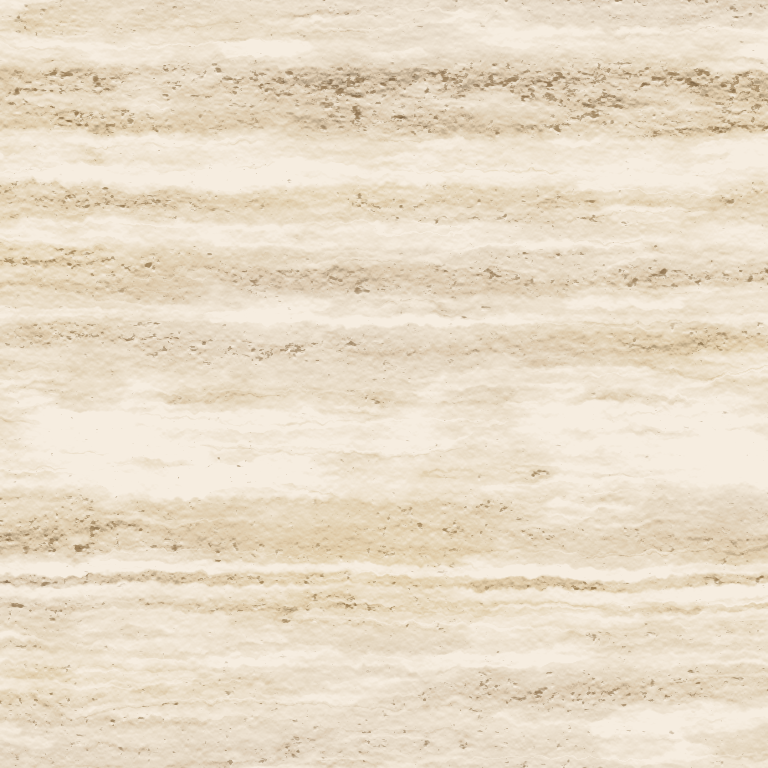
This texture is drawn by a WebGL 2 fragment shader. Its source:

```glsl
#version 300 es
precision highp float;

uniform vec2 u_resolution;
out vec4 fragColor;

float hash(vec2 p) {
    return fract(sin(dot(p, vec2(127.1, 311.7))) * 43758.5453);
}

float noise(vec2 p) {
    vec2 cell = floor(p), f = fract(p);
    f = f * f * (3.0 - 2.0 * f);
    float low = mix(hash(cell), hash(cell + vec2(1, 0)), f.x);
    float high = mix(hash(cell + vec2(0, 1)), hash(cell + vec2(1, 1)), f.x);
    return mix(low, high, f.y);
}

float fbm(vec2 p) {
    float sum = 0.0, weight = 0.571;
    for (int i = 0; i < 3; i++) {
        sum += weight * noise(p);
        p = mat2(1.96, 0.4, -0.4, 1.96) * p + 17.3;
        weight *= 0.5;
    }
    return sum;
}

// Broad beds: height, half thickness, lightness
const vec3 BEDS[16] = vec3[16](
    vec3(0.945, 0.016, 0.24), vec3(0.870, 0.042, -0.38),
    vec3(0.793, 0.032, 0.28), vec3(0.748, 0.016, -0.30),
    vec3(0.698, 0.018, 0.28), vec3(0.637, 0.022, -0.28),
    vec3(0.587, 0.007, 0.30), vec3(0.556, 0.016, -0.26),
    vec3(0.415, 0.055, 0.33), vec3(0.310, 0.038, -0.24),
    vec3(0.259, 0.007, 0.36), vec3(0.243, 0.007, -0.42),
    vec3(0.227, 0.008, 0.32), vec3(0.207, 0.004, -0.36),
    vec3(0.140, 0.009, 0.26), vec3(0.095, 0.022, -0.22));

float strata(vec2 p) {
    // Gentle waves, with ragged scallops on the bed edges
    float y = p.y + 0.024 * (fbm(p * vec2(2.6, 5.0)) - 0.5);
    y += 0.012 * (fbm(p * vec2(22.0, 16.0)) - 0.5);
    y += 0.010 * (fbm(p * vec2(95.0, 80.0)) - 0.5);

    float tone = 0.67;
    for (int i = 0; i < 16; i++) {
        vec3 bed = BEDS[i];
        float cover = 1.0 - smoothstep(0.65 * bed.y, 1.3 * bed.y, abs(y - bed.x));
        float patchy = smoothstep(0.12, 0.55, noise(vec2(p.x * 4.0, bed.x * 91.0)));
        tone += bed.z * cover * mix(0.5, 1.1, patchy);
    }

    // Thin laminae and drawn-out lenses
    tone += 0.42 * (fbm(vec2(p.x * 2.0, y * 50.0)) - 0.5);
    tone += 0.28 * (noise(vec2(p.x * 5.0 + 8.0, y * 150.0)) - 0.5);
    float lens = fbm(vec2(p.x * 6.0, y * 26.0) + 31.0);
    tone += 0.24 * smoothstep(0.58, 0.63, lens);

    // Sparse hairlines, dark and light
    float contour = fbm(vec2(p.x * 4.0, y * 30.0) + 12.0);
    float broken = smoothstep(0.40, 0.62, fbm(p * vec2(9.0, 20.0) + 83.0));
    tone -= 0.26 * broken * (1.0 - smoothstep(0.008, 0.040, abs(contour - 0.47)));
    tone += 0.20 * (1.0 - smoothstep(0.010, 0.045, abs(contour - 0.57)));

    // Mottling, strongest as upright milky smears in the pale bed
    float pale = 1.0 - smoothstep(0.03, 0.11, abs(y - 0.42));
    tone += 0.50 * pale * (fbm(p * vec2(15.0, 7.0)) - 0.5);
    tone += 0.30 * (fbm(p * vec2(20.0, 34.0) + 61.0) - 0.5);
    return tone;
}

// Cavity depth, deeper towards the middle of each hole
float pits(vec2 p, float porosity) {
    float threshold = 0.81 - 0.24 * porosity;
    float coarse = fbm(p * vec2(88.0, 145.0));
    float fine = fbm(p * vec2(150.0, 215.0) + 23.0);
    return max(smoothstep(threshold, threshold + 0.18, coarse),
               0.75 * smoothstep(threshold, threshold + 0.16, fine));
}

vec3 stoneColor(float tone) {
    float t = clamp(tone, -0.3, 1.12) * 4.0;
    vec3 color = mix(vec3(0.79, 0.71, 0.59), vec3(0.87, 0.79, 0.67), min(t, 1.0));
    color = mix(color, vec3(0.89, 0.83, 0.73), clamp(t - 1.0, 0.0, 1.0));
    color = mix(color, vec3(0.92, 0.87, 0.79), clamp(t - 2.0, 0.0, 1.0));
    return mix(color, vec3(0.95, 0.91, 0.85), max(t - 3.0, 0.0));
}

void main() {
    vec2 p = gl_FragCoord.xy / u_resolution.y;
    float tone = strata(p);

    // Darker beds are more porous, in uneven clusters
    float clusters = smoothstep(0.30, 0.64, fbm(p * vec2(8.0, 26.0) + 5.0));
    float porosity = 1.0 - smoothstep(0.20, 0.95, tone);
    porosity *= mix(0.5, 1.0, clusters) * mix(0.8, 1.0, smoothstep(0.42, 0.56, p.y));

    // Surface relief lit from below
    vec2 grainScale = vec2(135.0, 175.0);
    float relief = fbm(p * grainScale) - fbm((p + vec2(0.0, 0.003)) * grainScale);
    tone += relief * mix(0.36, 1.35, porosity);
    tone += mix(0.16, 0.50, porosity) * (fbm(p * vec2(85.0, 120.0) + 43.0) - 0.5);

    // Holes with a bright lower lip
    float hole = pits(p, porosity);
    float lip = pits(p + vec2(0.0, 0.004), porosity) * (1.0 - hole);
    tone += 0.35 * lip;

    vec3 color = stoneColor(tone);
    color *= mix(vec3(1.0), vec3(0.72, 0.65, 0.54), hole * mix(0.6, 1.0, clusters));

    // Slow drift between honey and grey
    float drift = fbm(p * vec2(2.0, 9.0) + 71.0) - 0.5;
    color += drift * vec3(-0.02, 0.0, 0.07) * (1.0 - smoothstep(0.4, 1.1, tone));

    fragColor = vec4(clamp(color, 0.0, 1.0), 1.0);
}
```
